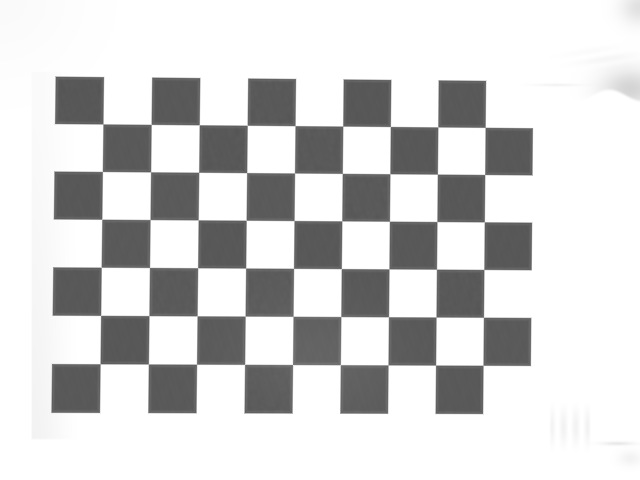
Give the GLSL for this pattern, as a WebGL 2 fragment shader.

```glsl
#version 300 es
precision highp float;
// A printed checkerboard of 10 by 7 cells on overexposed white paper, seen slightly askew.
// Canvas points are mapped to board cells; a signed distance to the nearest dark
// cell gives the soft edges and rims, and faint noise and smudges give the wear.
uniform vec2 u_resolution;
out vec4 outColor;

const vec2 CELLS = vec2(10.0, 7.0);
// Board corners as fractions of the canvas.
const vec2 TOP_LEFT = vec2(0.0870, 0.8403);
const vec2 TOP_RIGHT = vec2(0.8333, 0.8305);
const vec2 BOTTOM_LEFT = vec2(0.0805, 0.1400);
const vec2 BOTTOM_RIGHT = vec2(0.8288, 0.1372);
const vec2 FORESHORTEN = vec2(-0.013, 0.016);

const float INK = 0.347;
const float PAPER = 1.0;
const float EDGE_SOFT = 0.019;      // in cells
const float RIM_WIDTH = 0.055;      // in cells
const float RIM_LIGHT = 0.055;
const float HAIRLINE_DARK = 0.06;
const float CELL_VARIATION = 0.012;
const float GRAIN = 0.005;
const float SMUDGE = 0.025;
const float GLOW = 0.04;

float hash(vec2 p) {
  return fract(sin(dot(p, vec2(127.1, 311.7))) * 43758.5);
}

// Distance to the nearest scattered point, for blotchy wear.
float cellular(vec2 p) {
  vec2 base = floor(p);
  float nearest = 2.0;
  for (int y = -1; y <= 1; y++)
    for (int x = -1; x <= 1; x++) {
      vec2 site = base + vec2(x, y);
      vec2 point = site + vec2(hash(site), hash(site + 31.0));
      nearest = min(nearest, distance(p, point));
    }
  return nearest;
}

float layeredSines(vec2 p) {
  return (sin(p.x + 1.7 * sin(p.y * 0.6)) + sin(p.y * 1.3 + 2.0 * sin(p.x * 0.7))
        + sin(2.3 * p.x - 1.9 * p.y)) / 3.0;
}

float blob(vec2 p, vec2 center, vec2 radius) {
  vec2 q = (p - center) / radius;
  return exp(-dot(q, q));
}

// Soft-sided band between two limits.
float band(float v, float lo, float hi, float soft) {
  return smoothstep(lo - soft, lo + soft, v) * (1.0 - smoothstep(hi - soft, hi + soft, v));
}

// Canvas point to board cells, counted from the top left.
vec2 boardCells(vec2 uv) {
  float down = (TOP_LEFT.y - uv.y) / (TOP_LEFT.y - BOTTOM_LEFT.y);
  float across = (uv.x - TOP_LEFT.x) / (TOP_RIGHT.x - TOP_LEFT.x);
  float left = mix(TOP_LEFT.x, BOTTOM_LEFT.x, down);
  float right = mix(TOP_RIGHT.x, BOTTOM_RIGHT.x, down);
  float top = mix(TOP_LEFT.y, TOP_RIGHT.y, across);
  float bottom = mix(BOTTOM_LEFT.y, BOTTOM_RIGHT.y, across);
  vec2 st = vec2((uv.x - left) / (right - left), (top - uv.y) / (top - bottom));
  return (st + FORESHORTEN * st * (1.0 - st)) * CELLS;
}

// Inside distance to the nearest dark cell in x, its index in yz.
vec3 nearestDark(vec2 c) {
  vec3 best = vec3(-9.0, 0.0, 0.0);
  for (int y = -1; y <= 1; y++)
    for (int x = -1; x <= 1; x++) {
      vec2 id = floor(c) + vec2(x, y);
      bool onBoard = all(greaterThanEqual(id, vec2(0.0))) && all(lessThan(id, CELLS));
      if (!onBoard || mod(id.x + id.y, 2.0) > 0.5) continue;
      vec2 gap = 0.5 - abs(c - id - 0.5);
      float d = min(gap.x, gap.y);
      if (d > best.x) best = vec3(d, id);
    }
  return best;
}

// Faint shadows on the paper and the folds at its right side.
float paperTone(vec2 uv) {
  float sheet = band(uv.y, 0.085, 0.85, 0.003) * smoothstep(0.048, 0.051, uv.x);
  float shade = 0.045 * sheet * (1.0 - smoothstep(0.05, 0.13, uv.x)) * (1.2 - uv.y);
  shade += 0.02 * blob(uv, vec2(0.0, 1.0), vec2(0.12, 0.15));
  float foldEdge = 0.80 + 0.012 * sin(uv.x * 60.0 + 1.0);
  shade += 0.17 * smoothstep(foldEdge - 0.004, foldEdge + 0.006, uv.y)
         * blob(uv, vec2(0.985, 0.815), vec2(0.045, 0.04));
  shade += 0.12 * blob(uv, vec2(1.0, 0.985), vec2(0.03, 0.035));
  shade += 0.05 * blob(uv, vec2(0.87, 0.823), vec2(0.035, 0.003));
  shade += 0.03 * blob(uv, vec2(0.94, 0.88), vec2(0.05, 0.02)) * (0.5 + 0.5 * sin(uv.y * 260.0 - uv.x * 60.0));
  float strips = 0.5 + 0.5 * sin(uv.x * 330.0);
  shade += 0.05 * strips * band(uv.x, 0.86, 0.922, 0.003) * band(uv.y, 0.08, 0.14, 0.03);
  shade += 0.09 * blob(uv, vec2(0.965, 0.076), vec2(0.025, 0.004));
  shade += 0.05 * blob(uv, vec2(0.985, 0.045), vec2(0.018, 0.016));
  return PAPER - shade;
}

void main() {
  vec2 uv = gl_FragCoord.xy / u_resolution;
  vec2 c = boardCells(uv);
  vec3 dark = nearestDark(c);
  float soft = max(EDGE_SOFT, 0.7 * fwidth(c.x));
  float coverage = smoothstep(-soft, soft, dark.x);

  // Ink with a pale rim, a dark hairline and uneven wear.
  float ink = INK + CELL_VARIATION * (hash(dark.yz) - 0.4);
  ink += RIM_LIGHT * (1.0 - smoothstep(0.4 * RIM_WIDTH, 1.5 * RIM_WIDTH, dark.x));
  ink -= HAIRLINE_DARK * (1.0 - smoothstep(0.0, 0.035, dark.x));
  ink += GRAIN * layeredSines(c * vec2(23.0, 9.0));
  float worn = step(0.7, hash(dark.yz + 7.0)) * smoothstep(0.3, 0.1, dark.x - 0.3 + 0.2);
  ink += SMUDGE * worn * (0.45 - cellular(c * 7.0)) * 0.6;
  ink += GLOW * blob(uv, vec2(0.49, 0.25), vec2(0.13, 0.12));

  outColor = vec4(vec3(mix(paperTone(uv), ink, coverage)), 1.0);
}
```
